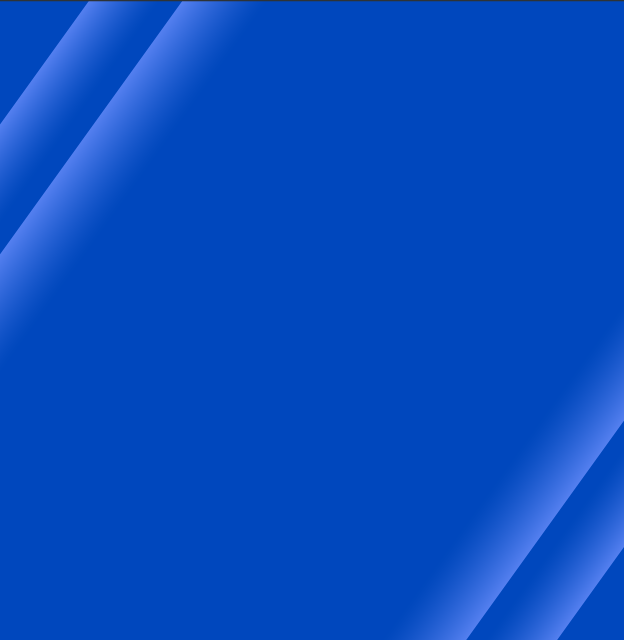
A Shadertoy shader for this background:

```glsl
const vec3 BASE_BLUE = vec3(0.0, 0.28, 0.74);
const vec3 GLOW_BLUE = vec3(0.33, 0.50, 0.94);
const vec3 TOP_RULE = vec3(0.18, 0.20, 0.21);
const float RULE_HEIGHT = 0.002;
const int BAND_COUNT = 4;

// Each band: edge position, fade direction, fade width
const vec3 BANDS[BAND_COUNT] = vec3[](
    vec3(0.1136, 1.0, 0.090),
    vec3(0.2321, 1.0, 0.108),
    vec3(1.1753, -1.0, 0.106),
    vec3(1.2906, -1.0, 0.090)
);

// Sharp on one side of the edge, fading out on the other
float bandGlow(float along, vec3 band, float pixel) {
    float depth = (along - band.x) * band.y;
    float edge = smoothstep(-0.6 * pixel, 0.6 * pixel, depth);
    float fade = clamp(1.0 - depth / band.z, 0.0, 1.0);
    return edge * pow(fade, 1.3);
}

// Coverage of a thin strip that hangs from the top
float topStrip(float depth, float height, float pixel) {
    return clamp((height - depth) / pixel + 0.5, 0.0, 1.0);
}

void mainImage(out vec4 fragColor, in vec2 fragCoord) {
    float pixel = 1.0 / iResolution.y;
    vec2 fromTopLeft = vec2(fragCoord.x, iResolution.y - fragCoord.y) * pixel;

    // Diagonal axis, perpendicular to the bands
    vec2 axis = normalize(vec2(1.39, 1.0));
    float along = dot(fromTopLeft, axis);

    float glow = 0.0;
    for (int i = 0; i < BAND_COUNT; i++) {
        glow = max(glow, bandGlow(along, BANDS[i], pixel));
    }
    vec3 color = mix(BASE_BLUE, GLOW_BLUE, glow);

    // Dark hairline along the top
    color = mix(color, TOP_RULE, topStrip(fromTopLeft.y, RULE_HEIGHT, pixel));
    fragColor = vec4(color, 1.0);
}
```
